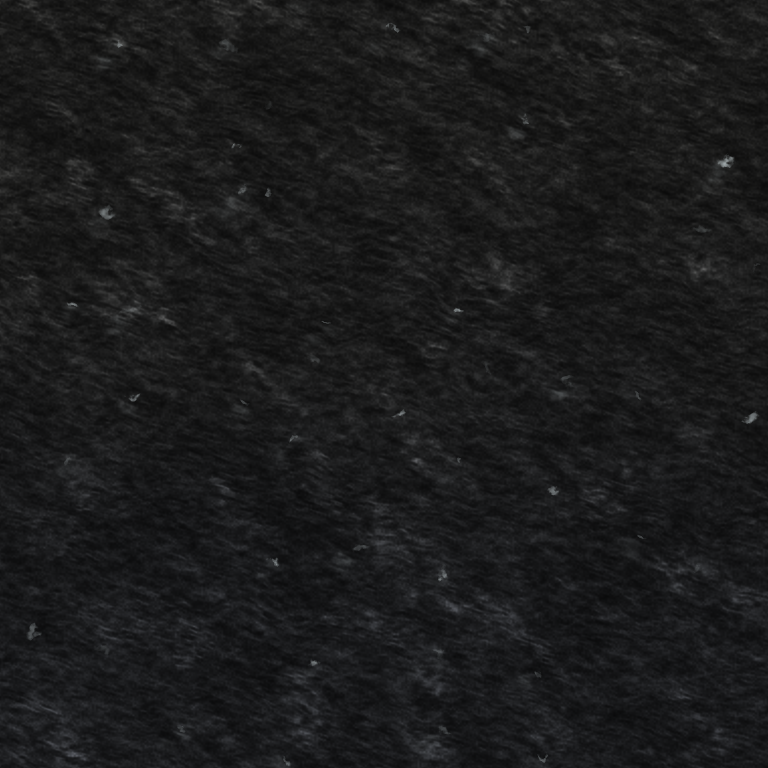
Reproduce this texture procedurally as a Shadertoy shader.

```glsl
// Dark, rough slate: fine slanted fibres over embossed diagonal ridges, with
// a few ragged pale mineral flecks that trail faint ash-grey smears.
// Layered value noise drives an exponential tone; flecks sit in a jittered grid.

const vec3 STONE_TOP = vec3(0.102, 0.102, 0.100);
const vec3 STONE_BOTTOM = vec3(0.094, 0.097, 0.104);
const vec3 MINERAL = vec3(0.72, 0.76, 0.77);
const float FIBRE_ANGLE = -0.30;
const float RIDGE_ANGLE = -0.72;
const float SMEAR_ANGLE = 0.75;
const float FIBRE_CONTRAST = 0.62;
const float RIDGE_CONTRAST = 0.75;
const float GRAIN_CONTRAST = 0.40;
const float PATCH_STRENGTH = 0.40;
const float FLECK_CELLS = 9.0;
const float FLECK_CHANCE = 0.50;

float hash(vec2 p) {
    vec3 q = fract(vec3(p.xyx) * 0.1031);
    q += dot(q, q.yzx + 33.33);
    return fract((q.x + q.y) * q.z);
}

float noise(vec2 p) {
    vec2 i = floor(p), f = fract(p);
    f = f * f * (3.0 - 2.0 * f);
    return mix(mix(hash(i), hash(i + vec2(1, 0)), f.x),
               mix(hash(i + vec2(0, 1)), hash(i + vec2(1, 1)), f.x), f.y);
}

float fbm(vec2 p) {
    float sum = 0.0, amp = 0.533;
    for (int i = 0; i < 4; i++) {
        sum += amp * noise(p);
        p = mat2(1.6, 1.2, -1.2, 1.6) * p + 17.3;
        amp *= 0.5;
    }
    return sum;
}

// Coordinates along and across a direction
vec2 along(vec2 p, float angle) {
    vec2 d = vec2(cos(angle), sin(angle));
    return vec2(dot(p, d), dot(p, vec2(-d.y, d.x)));
}

float ridgeHeight(vec2 p) {
    return fbm(along(p, RIDGE_ANGLE) * vec2(7.0, 24.0) + 40.0);
}

// Sharp cores in x, soft smears to their lower left in y
vec2 flecks(vec2 p) {
    vec2 ragged = vec2(fbm(p * 75.0 + 5.0), fbm(p * 75.0 + 61.0)) - 0.5;
    vec2 q = p + ragged * 0.024;
    vec2 cell = floor(p * FLECK_CELLS);
    vec2 light = vec2(0.0);
    for (int y = -1; y <= 1; y++)
    for (int x = -1; x <= 1; x++) {
        vec2 id = cell + vec2(x, y) + 20.0;
        if (hash(id + 3.7) > FLECK_CHANCE) continue;
        vec2 jitter = vec2(hash(id + 11.1), hash(id + 27.9));
        vec2 d = q - (id - 20.0 + 0.1 + 0.8 * jitter) / FLECK_CELLS;
        float rank = hash(id + 51.3);
        float size = mix(0.003, 0.0075, hash(id + 73.1));
        vec2 core = along(d, mix(-1.0, 0.8, hash(id + 91.7))) / vec2(1.5, 0.85);
        light.x += (0.25 + 0.75 * rank * rank) * (1.0 - smoothstep(size * 0.35, size * 1.2, length(core)));
        vec2 tail = along(d + vec2(0.010, 0.013), SMEAR_ANGLE) / vec2(0.022, 0.011);
        light.y += hash(id + 37.5) * exp(-dot(tail, tail));
    }
    return light;
}

void mainImage(out vec4 fragColor, in vec2 fragCoord) {
    vec2 uv = fragCoord / iResolution.y;

    // Gentle bending keeps the fibres from running ruler straight
    vec2 bent = uv + 0.022 * (vec2(fbm(uv * 13.0), fbm(uv * 13.0 + 31.0)) - 0.5);
    vec2 f = along(bent, FIBRE_ANGLE);
    float coarse = noise(f * vec2(36.0, 125.0) + 80.0);
    float fine = noise(f * vec2(95.0, 300.0) + 150.0);
    float crossing = noise(along(bent, 0.35) * vec2(60.0, 210.0) + 90.0);
    float fibres = 0.8 * coarse + fine + 0.6 * crossing - 1.2;

    // Ridges lit from the upper right, plus fine grain
    float relief = ridgeHeight(bent) - ridgeHeight(bent + vec2(0.007, 0.009));
    float grain = noise(uv * 380.0) - 0.5;
    float tone = FIBRE_CONTRAST * fibres + RIDGE_CONTRAST * relief
               + GRAIN_CONTRAST * grain + 0.5 * (fbm(uv * 9.0 + 70.0) - 0.5);

    // Weathered patches brighten the fibres where they gather
    float patches = smoothstep(0.56, 0.82, fbm(along(bent, RIDGE_ANGLE) * vec2(14.0, 26.0)));
    tone += PATCH_STRENGTH * patches * (0.4 + 1.2 * fine);

    vec3 stone = mix(STONE_BOTTOM, STONE_TOP, smoothstep(0.15, 0.85, uv.y + 0.3 * (fbm(uv * 4.0) - 0.5)));
    vec3 color = stone * exp(tone);

    // Mineral flecks broken up by the grain
    vec2 light = flecks(uv);
    float smear = light.y * smoothstep(0.35, 0.75, 0.55 * coarse + 0.45 * fbm(uv * 60.0 + 9.0));
    float core = light.x * (0.45 + 0.7 * noise(uv * 230.0 + 12.0));
    color = mix(color, MINERAL, clamp(0.26 * smear * (0.5 + fine) + 0.75 * core, 0.0, 0.9));

    fragColor = vec4(color, 1.0);
}
```
